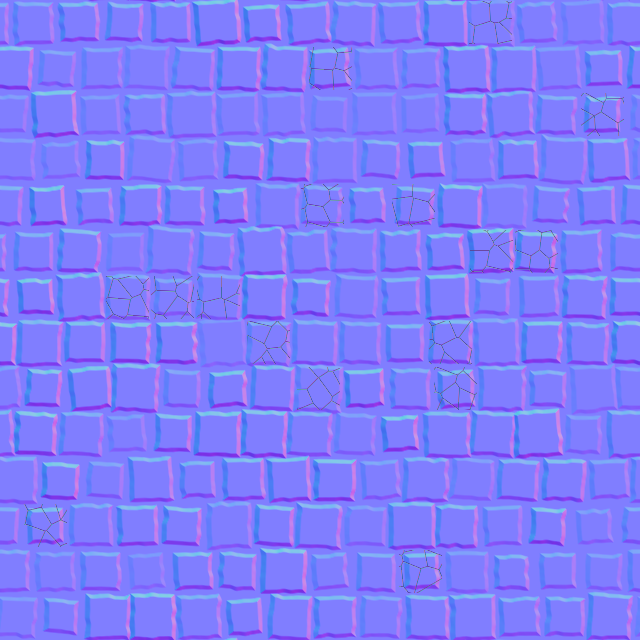
Write a WebGL 2 fragment shader that draws this texture map.

```glsl
#version 300 es
precision highp float;
// Tangent-space normal map of wobbly square cobblestones in shifted rows, a few of them cracked.

uniform vec2 u_resolution;
out vec4 fragColor;

// Lengths are in cells; the canvas is GRID cells wide and high.
const vec2  GRID        = vec2(14.0);
const vec2  HALF_SIZE   = vec2(0.375, 0.515);  // smallest, largest stone
const vec2  RELIEF      = vec2(0.018, 0.062);  // lowest, highest stone
const float ASPECT_VARY = 0.03;
const float CENTER_VARY = 0.04;
const float TURN_VARY   = 0.15;                // radians, full range
const float SHIFT_MEAN  = 0.45;
const float SHIFT_VARY  = 0.65;
const float BEVEL       = 0.080;
const float BEVEL_LEFT  = 0.108;
const float WOBBLE      = 0.065;
const float WOBBLE_FREQ = 6.0;
const float SOFTNESS    = 0.018;
const float CRACK_SHARE = 0.080;
const float CRACK_FREQ  = 2.3;
const float CRACK_WIDTH = 0.010;
const float CRACK_SLOPE = 1.0;
const float CRACK_REACH = 0.47;
const float CRACK_DIRT  = 0.6;
const vec3  CRACK_COLOR = vec3(0.36, 0.37, 0.48);
const vec3  FLAT_COLOR  = vec3(0.50, 0.496, 0.50);

float hash(vec2 p) {
    return fract(sin(dot(p, vec2(127.1, 311.7))) * 43758.5453);
}

vec2 hash2(vec2 p) {
    return vec2(hash(p), hash(p + 37.3));
}

float noise(vec2 p) {
    vec2 i = floor(p), f = fract(p);
    f = f * f * (3.0 - 2.0 * f);
    return mix(mix(hash(i), hash(i + vec2(1, 0)), f.x),
               mix(hash(i + vec2(0, 1)), hash(i + vec2(1, 1)), f.x), f.y);
}

float rowShift(float row) {
    return SHIFT_MEAN + SHIFT_VARY * (hash(vec2(mod(row, GRID.y), 5.7)) - 0.5);
}

// Height of one stone; q is measured from the cell centre.
float stoneHeight(vec2 q, vec2 key) {
    q -= CENTER_VARY * (hash2(key + 11.0) - 0.5);
    float turn = TURN_VARY * (hash(key + 23.0) - 0.5);
    q = mat2(cos(turn), -sin(turn), sin(turn), cos(turn)) * q;

    // Each side wanders along its own length
    vec2 seed = key * 17.0;
    q += WOBBLE * (vec2(noise(seed + q * vec2(1.5, WOBBLE_FREQ)),
                        noise(seed + 9.0 + q * vec2(WOBBLE_FREQ, 1.5))) - 0.5);

    vec2 halfSize = mix(HALF_SIZE.x, HALF_SIZE.y, hash(key + 41.0))
                  + ASPECT_VARY * (hash2(key + 53.0) - 0.5);
    vec2 bevel = vec2(q.x < 0.0 ? BEVEL_LEFT : BEVEL, BEVEL);
    vec2 ramp = (halfSize - abs(q)) / bevel;
    return mix(RELIEF.x, RELIEF.y, hash(key + 67.0)) * clamp(min(ramp.x, ramp.y), 0.0, 1.0);
}

// Highest stone among the neighbouring cells.
float paving(vec2 p) {
    float height = 0.0;
    for (int j = -1; j <= 1; j++) {
        float row = floor(p.y) + float(j);
        float x = p.x + rowShift(row);
        for (int i = -1; i <= 1; i++) {
            vec2 id = vec2(floor(x) + float(i), row);
            vec2 q = vec2(x, p.y) - id - 0.5;
            if (max(abs(q.x), abs(q.y)) < 0.7)
                height = max(height, stoneHeight(q, mod(id, GRID)));
        }
    }
    return height;
}

// Cracks on Voronoi borders: xy is the tilt of the groove walls, z the coverage.
vec3 cracks(vec2 p, float pixel) {
    vec2 pos = vec2(p.x + rowShift(floor(p.y)), p.y);
    vec2 key = mod(floor(pos), GRID);
    vec2 q = fract(pos) - 0.5;
    if (hash(key + 71.0) > CRACK_SHARE || max(abs(q.x), abs(q.y)) > CRACK_REACH) return vec3(0.0);

    vec2 s = q * CRACK_FREQ + key * 13.0, cell = floor(s);
    vec2 near = vec2(9.0), next = vec2(9.0);
    for (int j = -1; j <= 1; j++)
        for (int i = -1; i <= 1; i++) {
            vec2 c = cell + vec2(i, j);
            vec2 r = c + 0.05 + 0.9 * hash2(c) - s;
            if (dot(r, r) < dot(near, near)) { next = near; near = r; }
            else if (dot(r, r) < dot(next, next)) next = r;
        }
    vec2 across = normalize(next - near);
    float border = dot(0.5 * (near + next), across) / CRACK_FREQ;
    float wall = 1.0 - smoothstep(CRACK_WIDTH - 0.5 * pixel, CRACK_WIDTH + 0.5 * pixel, border);
    return vec3(across * CRACK_SLOPE, 1.0) * wall;
}

void main() {
    vec2 p = gl_FragCoord.xy / u_resolution * GRID;
    float pixel = GRID.y / u_resolution.y;

    // Slope by central differences, at least one pixel wide
    float e = max(SOFTNESS, 0.5 * pixel);
    vec2 slope = vec2(paving(p + vec2(e, 0)) - paving(p - vec2(e, 0)),
                      paving(p + vec2(0, e)) - paving(p - vec2(0, e))) / (2.0 * e);

    vec3 crack = cracks(p, pixel);
    vec3 normal = normalize(vec3(crack.xy - slope, 1.0));
    vec3 color = mix(FLAT_COLOR + 0.5 * normal, CRACK_COLOR, CRACK_DIRT * crack.z);
    fragColor = vec4(color, 1.0);
}
```
